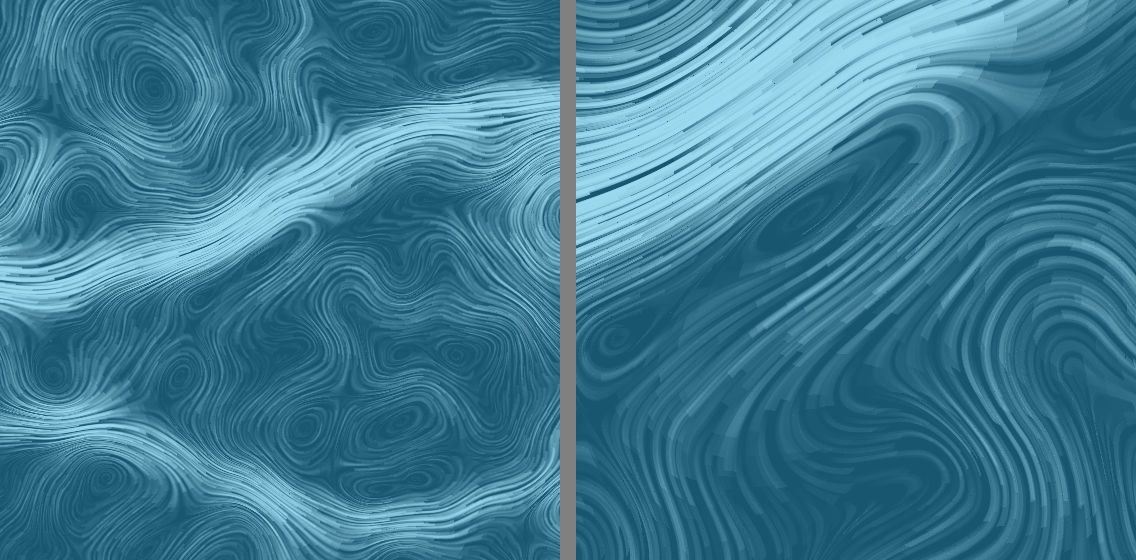
Left: the whole. Right: its middle third, enlarged.
Reproduce this background procedurally as a Shadertoy shader.

```glsl
float hash(vec2 p) {
    return fract(sin(dot(p, vec2(127.1, 311.7))) * 43758.5453);
}

// Analytic gradient of smooth value noise
vec2 noiseGradient(vec2 p) {
    vec2 i = floor(p), f = p - i;
    vec2 u = f * f * (3.0 - 2.0 * f);
    float a = hash(i), b = hash(i + vec2(1, 0));
    float c = hash(i + vec2(0, 1)), d = hash(i + 1.0);
    return 6.0 * f * (1.0 - f) * (vec2(b - a, c - a) + (a - b - c + d) * u.yx);
}

float upperAxis(float x) {
    return 0.495 + 0.32 * smoothstep(0.15, 0.9, x);
}

float lowerAxis(float x) {
    return 0.25 - 0.18 * smoothstep(0.0, 0.75, x) + 0.07 * smoothstep(0.7, 1.1, x);
}

// Current following an axis, where nextY is the axis height 0.01 further on
vec2 jet(float y, float axisY, float nextY, float width) {
    float s = (y - axisY) / width;
    return exp(-s * s) * vec2(1.0, (nextY - axisY) / 0.01);
}

// Clockwise swirl, fastest at 0.7 of its radius
vec2 vortex(vec2 d, float radius) {
    d /= radius;
    return vec2(d.y, -d.x) * exp(-dot(d, d));
}

vec2 velocity(vec2 p) {
    // Two rotated octaves of turbulence
    mat2 turn = mat2(0.8, 0.6, -0.6, 0.8);
    vec2 g = 0.36 * noiseGradient(turn * p * 5.5 + 3.7) * turn;
    g += 0.3 * noiseGradient(p * turn * 10.0 + 17.3) * transpose(turn);
    vec2 v = vec2(g.y, -g.x);

    // Main currents
    v += jet(p.y, upperAxis(p.x), upperAxis(p.x + 0.01), 0.055);
    v += 0.8 * jet(p.y, lowerAxis(p.x), lowerAxis(p.x + 0.01), 0.05);

    // Large eddies beside them
    v += 1.7 * vortex(p - vec2(1.03, 0.61), 0.12);
    v -= 1.4 * vortex(p - vec2(-0.02, 0.69), 0.13);
    v -= 1.1 * vortex(p - vec2(0.28, 0.89), 0.2);
    v += 0.6 * vortex(p - vec2(0.37, 0.06), 0.14);
    return v;
}

void mainImage(out vec4 fragColor, in vec2 fragCoord) {
    vec2 p = fragCoord / iResolution.y;
    float soft = 0.75 / iResolution.y;
    float speed = length(velocity(p));
    float strength = 0.05 + 0.52 * pow(speed, 1.4);
    float gap = 1.0;

    // Walk upstream and layer the trails of all seeds passed on the way
    for (int i = 0; i < 80; i++) {
        vec2 v = velocity(p);
        float len = max(length(v), 0.01);
        vec2 dir = v / len;
        float stride = 0.0025 * sqrt(min(len, 1.2));

        vec2 cell = floor(p * 80.0);
        float h = hash(cell + 5.3);
        vec2 jitter = vec2(hash(cell + 31.7), hash(cell + 73.1));
        vec2 d = (cell + 0.25 + 0.5 * jitter) / 80.0 - p;
        float along = dot(d, dir) / stride;
        float across = abs(dot(d, vec2(-dir.y, dir.x)));

        // Each trail has its own lifetime and opacity, and a faded tail
        float age = float(i) / (80.0 * (0.5 + 0.5 * h));
        if (abs(along) <= 0.5 && age < 1.0) {
            float line = 1.0 - smoothstep(0.0016 - soft, 0.0016 + soft, across);
            float opacity = strength * mix(0.3, 1.5, fract(h * 7.3));
            gap *= 1.0 - line * smoothstep(-0.1, 0.4, age) * min(opacity, 0.8);
        }
        p -= dir * stride;
    }

    vec3 deepWater = vec3(0.095, 0.335, 0.435);
    vec3 foam = vec3(0.61, 0.855, 0.94);
    fragColor = vec4(mix(foam, deepWater, gap), 1.0);
}
```
